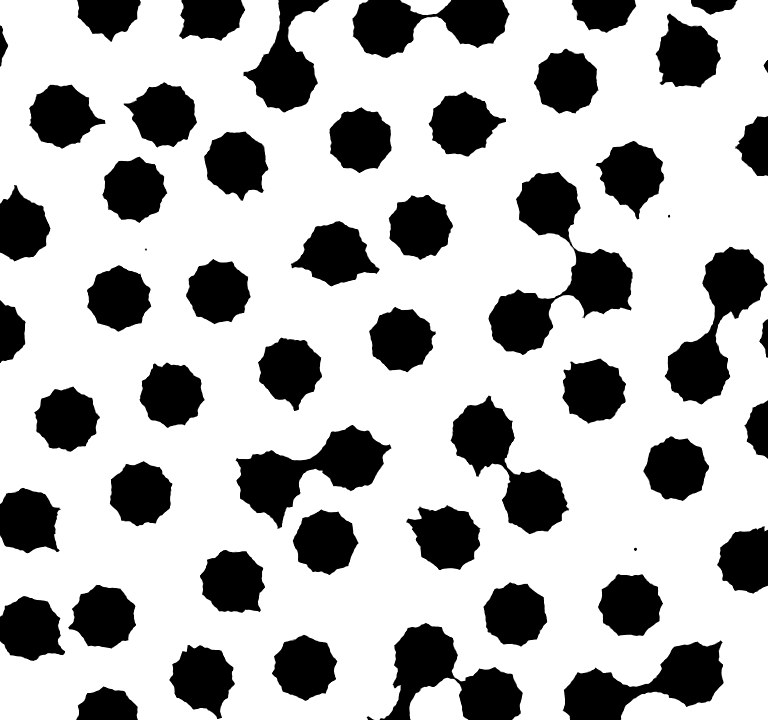
Give the GLSL for this pattern, as a Shadertoy shader.

```glsl
// Scattered black blobs with scalloped rims, some pulled into tails or joined by necks, on white.

#define SPACING 0.156      // mean distance of blob centres, in canvas heights
#define JITTER 0.20        // centre displacement, in spacings
#define TILT 0.24          // rise of the lattice rows to the right, in radians
#define RADIUS 0.0413      // blob radius at the bottom of the scallops
#define SCALLOP 0.0043     // height of the cusps between scallops
#define BRIDGE_REACH 0.142 // blobs closer than this may join
#define BRIDGE_SHARE 0.32  // share of the close pairs that do
#define TAIL_SHARE 0.27    // chance of each possible tail
#define SPECK_SHARE 0.05   // chance of a stray speck beside a blob
#define ROUGHNESS 0.0020   // fine unevenness of all edges

const vec3 PAPER = vec3(1.0);
const vec3 INK = vec3(0.0);
const float TAU = 6.2831853;

vec3 hash3(vec2 p) {
    vec3 h = fract(p.xyx * vec3(0.1031, 0.1030, 0.0973));
    h += dot(h, h.yxz + 33.33);
    return fract((h.xxy + h.yzz) * h.zyx);
}

float valueNoise(vec2 p) {
    vec2 i = floor(p), f = fract(p);
    f = f * f * (3.0 - 2.0 * f);
    vec2 e = vec2(0.0, 1.0);
    return mix(mix(hash3(i).x, hash3(i + e.yx).x, f.x),
               mix(hash3(i + e.xy).x, hash3(i + e.yy).x, f.x), f.y);
}

// Skewed grid index to a point of the triangular lattice, and back
vec2 latticePoint(vec2 id) { return SPACING * vec2(id.x + 0.5 * id.y, 0.8660 * id.y); }
vec2 latticeIndex(vec2 p) { return vec2(p.x - 0.57735 * p.y, 1.1547 * p.y) / SPACING; }

vec2 blobCentre(vec2 id) {
    vec3 h = hash3(id + 71.0);
    float a = TAU * h.x;
    return latticePoint(id) + JITTER * SPACING * sqrt(h.y) * vec2(cos(a), sin(a));
}

// Coordinates along and across a direction
vec2 alignTo(vec2 q, vec2 dir) { return vec2(dot(q, dir), dir.x * q.y - dir.y * q.x); }

// Round blob whose rim is made of concave scallops meeting in cusps
float scallopedBlob(vec2 q, vec3 seed) {
    float a = atan(q.y, q.x);
    float lobes = 10.0 + floor(1.99 * seed.x);
    float phase = TAU * seed.y + 0.5 * sin(2.0 * a + TAU * seed.z);
    float cusp = 1.0 - abs(sin(0.5 * lobes * a + phase));
    return length(q) - RADIUS - SCALLOP * cusp;
}

// Flare along +x up to the given end, cut out by two circles that touch the blob;
// at the waist its edges lie at y = thick + bend and y = bend - thick
float flare(vec2 q, float waist, float end, float thick, float bend) {
    float d = q.x - end;
    for (float side = -1.0; side < 2.0; side += 2.0) {
        float n = thick + side * bend;
        float r = (waist * waist + n * n - RADIUS * RADIUS) / (2.0 * (RADIUS - n));
        r = max(r, 0.001);
        vec2 c = vec2(waist, side * (n + r));
        d = max(d, r - length(q - c));
        d = max(d, side * dot(q, normalize(vec2(-c.y, c.x))));
    }
    return d;
}

// One blob with its necks, tails and speck
float blobShape(vec2 q, vec2 id, vec2 centre) {
    vec3 seed = hash3(id + 13.0);
    float d = scallopedBlob(q, seed);

    // Each blob draws its own half of a neck
    for (int k = 0; k < 6; k++) {
        int m = k % 3;
        float way = k < 3 ? 1.0 : -1.0;
        vec2 stepTo = way * (m == 0 ? vec2(1, 0) : m == 1 ? vec2(0, 1) : vec2(-1, 1));
        vec3 h = hash3(2.0 * id + stepTo + 211.0);
        if (h.x > BRIDGE_SHARE) continue;
        vec2 link = blobCentre(id + stepTo) - centre;
        float gap = length(link);
        if (gap > BRIDGE_REACH) continue;
        float bend = way * 0.030 * (h.z - 0.5);
        float thick = 0.001 + 0.012 * h.y * h.y;
        d = min(d, flare(alignTo(q, link / gap), 0.5 * gap, 0.5 * gap + 0.003, thick, bend));
    }

    // Pointed or blunt tails
    for (float k = 0.0; k < 3.0; k++) {
        vec3 h = hash3(id + 307.0 + 41.0 * k);
        if (h.x > TAIL_SHARE) continue;
        float a = TAU * h.y;
        float waist = RADIUS + mix(0.012, 0.028, h.z);
        float bend = 0.024 * (fract(h.x * 57.0) - 0.5);
        float thick = 0.0005 + 0.0035 * h.z * fract(h.y * 83.0);
        vec2 along = alignTo(q, vec2(cos(a), sin(a)));
        d = min(d, flare(along, waist, waist - 0.005, thick, bend));
    }

    // Stray speck
    if (seed.z < SPECK_SHARE) {
        float a = TAU * seed.x;
        d = min(d, length(q - 0.078 * vec2(cos(a), sin(a))) - 0.0014);
    }
    return d;
}

void mainImage(out vec4 fragColor, in vec2 fragCoord) {
    vec2 uv = fragCoord / iResolution.y;
    float ct = cos(TILT), st = sin(TILT);
    vec2 p = mat2(ct, -st, st, ct) * uv + 3.0;

    // Union of the blobs around this point
    float d = 1.0;
    vec2 base = floor(latticeIndex(p));
    for (float j = -1.0; j < 3.0; j++)
    for (float i = -1.0; i < 3.0; i++) {
        vec2 id = base + vec2(i, j);
        vec2 centre = blobCentre(id);
        vec2 q = p - centre;
        if (dot(q, q) < 0.0072) d = min(d, blobShape(q, id, centre));
    }

    d += ROUGHNESS * (valueNoise(p * 230.0) - 0.5);
    float cover = clamp(0.5 - d * iResolution.y, 0.0, 1.0);
    fragColor = vec4(mix(PAPER, INK, cover), 1.0);
}
```
